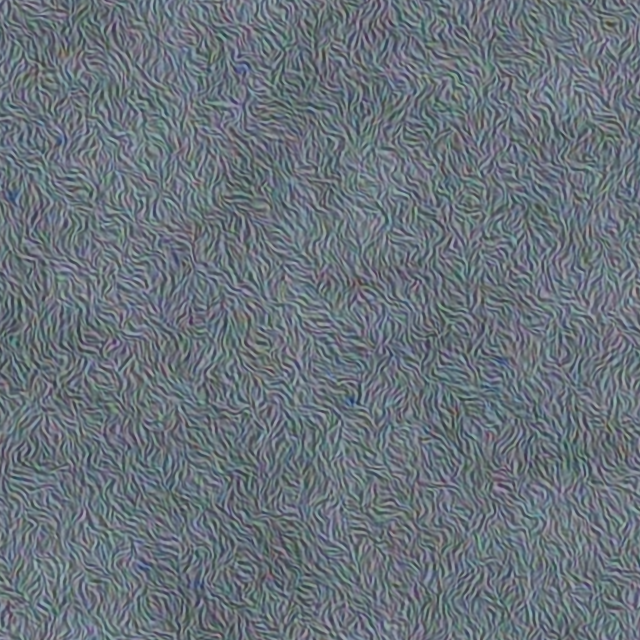
Write a WebGL 2 fragment shader that draws this texture.

```glsl
#version 300 es
precision highp float;

uniform vec2 u_resolution;
out vec4 fragColor;

// Fibres, measured in cells of the scatter grid
const float FIBRE_CELLS = 140.0;
const float FIBRE_WIDTH = 0.6;
const float FIBRE_LENGTH = 1.05;
const float FIBRE_FREQUENCY = 4.3;
const float FIBRE_CONTRAST = 0.115;
const float MEAN_ANGLE = 1.95;
const float ANGLE_SWIRL = 2.4;
const float ANGLE_JITTER = 0.7;
const float SWIRL_CELLS = 42.0;

// Wool colour and its larger variations
const vec3 BASE_COLOR = vec3(0.411, 0.449, 0.482);
const vec3 LIGHT_SLOPE = vec3(0.99, 1.03, 0.98);
const float TINT_STRENGTH = 0.05;
const float PATCH_TINT = 0.022;
const float MOTTLE_STRENGTH = 0.09;
const float GRAIN_STRENGTH = 0.045;
const float RIB_COUNT = 76.0;
const float RIB_STRENGTH = 0.010;

// Rare dyed flecks
const float FLECK_CELLS = 15.0;
const float FLECK_CHANCE = 0.07;
const vec3 FLECK_BLUE = vec3(-0.10, -0.07, 0.02);
const vec3 FLECK_RUST = vec3(0.02, -0.04, -0.06);

const float TAU = 6.2831853;

// Integer hash giving three values in 0..1
vec3 hash3(vec2 cell, int seed) {
    uvec3 v = uvec3(ivec3(ivec2(cell), seed));
    v = v * 1664525u + 1013904223u;
    v.x += v.y * v.z;
    v.y += v.z * v.x;
    v.z += v.x * v.y;
    v ^= v >> 16u;
    v.x += v.y * v.z;
    v.y += v.z * v.x;
    v.z += v.x * v.y;
    return vec3(v >> 8u) / 16777216.0;
}

// Smooth value noise, three channels in -0.5..0.5
vec3 noise3(vec2 p, int seed) {
    vec2 cell = floor(p);
    vec2 f = fract(p);
    f = f * f * (3.0 - 2.0 * f);
    vec3 low = mix(hash3(cell, seed), hash3(cell + vec2(1, 0), seed), f.x);
    vec3 high = mix(hash3(cell + vec2(0, 1), seed), hash3(cell + vec2(1, 1), seed), f.x);
    return mix(low, high, f.y) - 0.5;
}

// Scattered oriented ripples: rgb is the fibre tint, a the relief
vec4 fibres(vec2 p) {
    vec2 q = p * FIBRE_CELLS;
    vec2 home = floor(q);
    vec4 sum = vec4(0.0);
    for (int y = -2; y <= 2; y++) {
        for (int x = -2; x <= 2; x++) {
            vec2 cell = home + vec2(x, y);
            vec3 place = hash3(cell, 1);
            vec3 dye = hash3(cell, 2);
            vec2 d = q - cell - place.xy;
            float swirl = noise3(cell * SWIRL_CELLS / FIBRE_CELLS, 3).x;
            float angle = MEAN_ANGLE + ANGLE_SWIRL * swirl + ANGLE_JITTER * (place.z - 0.5);
            vec2 dir = vec2(cos(angle), sin(angle));
            float along = dot(d, dir) / FIBRE_LENGTH;
            float across = dot(d, vec2(-dir.y, dir.x));
            float side = across / FIBRE_WIDTH;
            float window = max(0.0, 1.0 - dot(d, d) / 4.0);
            float envelope = window * exp(-0.5 * (along * along + side * side));
            float phase = TAU * fract(dye.x + dye.y * 7.0);
            sum.rgb += envelope * (dye - 0.5);
            sum.a += envelope * cos(across * FIBRE_FREQUENCY + phase);
        }
    }
    return sum;
}

// Small soft spots of dyed wool in a few cells
vec3 flecks(vec2 p) {
    vec2 q = p * FLECK_CELLS;
    vec2 cell = floor(q);
    vec3 place = hash3(cell, 4);
    vec3 kind = hash3(cell, 5);
    vec2 d = fract(q) - mix(vec2(0.25), vec2(0.75), place.xy);
    float spot = 1.0 - smoothstep(0.04, 0.22, length(d * vec2(0.8, 1.1)));
    vec3 dye = mix(FLECK_BLUE, FLECK_RUST, step(0.5, kind.x));
    return dye * spot * step(place.z, FLECK_CHANCE);
}

void main() {
    vec2 p = gl_FragCoord.xy / u_resolution.y;

    // Bend the fibres into short curls
    vec2 bent = p + 0.005 * noise3(p * 65.0, 6).xy;
    vec4 fibre = fibres(bent);
    float relief = fibre.a / sqrt(1.0 + 0.25 * fibre.a * fibre.a);

    // Cloudy shading, faint knit columns and fine grain
    vec3 broad = noise3(p * 7.0, 7);
    vec3 medium = noise3(p * 19.0 + broad.xy, 8);
    float mottle = 0.6 * broad.z + 0.6 * medium.z + 0.4 * noise3(p * 43.0, 9).z;
    float rib = cos(TAU * (p.x * RIB_COUNT + 0.5 * medium.x));
    float grain = noise3(p * 290.0, 10).x;
    float tone = FIBRE_CONTRAST * relief + MOTTLE_STRENGTH * mottle
               + RIB_STRENGTH * rib + GRAIN_STRENGTH * grain;

    // Tints shift the hue without changing the brightness
    vec3 tint = TINT_STRENGTH * fibre.rgb + PATCH_TINT * (medium + noise3(p * 60.0, 11));
    tint -= dot(tint, vec3(0.3, 0.59, 0.11));

    vec3 color = BASE_COLOR + LIGHT_SLOPE * tone + tint + flecks(bent);
    fragColor = vec4(clamp(color, 0.0, 1.0), 1.0);
}
```
